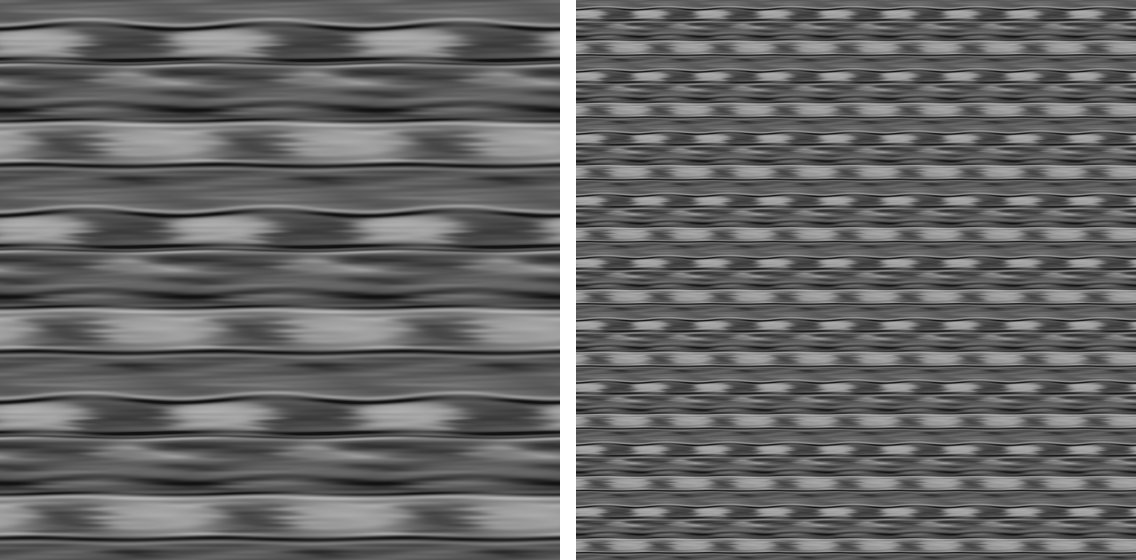
Left: one tile. Right: repeated 3 by 3.
Reproduce this texture procedurally as a three.js fragment shader.

```glsl
// Brushed grey strata: rippled horizontal bands with thin creases, repeated 3 by 3.
varying vec2 vUv;

const float TAU = 6.2831853;

float hash(float n) {
  return fract(sin(n * 12.9898) * 43758.5453);
}

// Signed distance to the nearest wrapped copy, in tile units.
vec2 wrapped(vec2 d) {
  return fract(d + 0.5) - 0.5;
}

// Soft elliptical patch.
float blob(vec2 p, vec2 center, vec2 size) {
  vec2 d = wrapped(p - center) / size;
  return exp(-dot(d, d));
}

// Broad patch with a flat core.
float slab(vec2 p, vec2 center, vec2 size) {
  vec2 d = wrapped(p - center) / size;
  d *= d;
  return exp(-dot(d, d));
}

// Thin crease at height offset zero.
float crease(float offset, float width) {
  float d = (fract(offset + 0.5) - 0.5) / width;
  return exp(-d * d);
}

// Cosine swell along x, from 0 to 1, highest at the given place.
float swell(float x, float peak) {
  return 0.5 + 0.5 * cos(TAU * (x - peak));
}

// Layered sines, long in x and fine in y; whole frequencies make them wrap.
float streaks(vec2 p, float seed) {
  float sum = 0.0;
  for (int i = 0; i < 12; i++) {
    float k = float(i);
    float phase = TAU * hash(k + seed);
    float across = floor(3.0 * hash(k + seed + 31.0)) - 1.0;
    float down = floor(5.0 + 3.2 * k);
    float bend = 1.3 * sin(TAU * p.x + phase * 3.0);
    float fade = 0.3 + 0.7 * swell(p.x, hash(k + seed + 67.0));
    sum += fade * sin(TAU * (across * p.x + down * p.y) + phase + bend) / sqrt(k + 2.0);
  }
  return sum;
}

void main() {
  // Tile units, with y running downwards.
  vec2 p = vec2(3.0 * vUv.x, 3.0 - 3.0 * vUv.y);
  float grain = streaks(p, 4.0);

  // Ragged horizontal ends and a gentle ripple for the patches.
  vec2 q = p + vec2(0.045 * streaks(p, 19.0), 0.006 * sin(TAU * (p.x + p.y)));
  float shade = 0.365 + 0.03 * grain;

  // Upper bright band and its shadowed side.
  shade += 0.29 * slab(q, vec2(0.17, 0.235), vec2(0.27, 0.075));
  shade -= 0.10 * slab(q, vec2(0.66, 0.235), vec2(0.26, 0.08));

  // Middle wavy band, with folds that climb to the right.
  vec2 fold = q + vec2(0.0, 0.03 * sin(TAU * (p.x - 0.42)));
  shade += 0.23 * blob(fold, vec2(0.68, 0.435), vec2(0.20, 0.030));
  shade += 0.20 * blob(q, vec2(0.92, 0.450), vec2(0.30, 0.022));
  shade -= 0.19 * blob(q, vec2(0.96, 0.393), vec2(0.23, 0.024));
  shade -= 0.11 * blob(q, vec2(0.35, 0.425), vec2(0.24, 0.050));
  shade -= 0.13 * blob(q, vec2(0.02, 0.505), vec2(0.22, 0.020));
  shade += 0.08 * blob(q, vec2(0.50, 0.525), vec2(0.35, 0.020));
  shade -= 0.25 * blob(q, vec2(0.00, 0.597), vec2(0.28, 0.028));
  float arch = p.y - 0.580 + 0.025 * swell(p.x, 0.52);
  shade -= 0.13 * crease(arch, 0.016);
  shade += 0.07 * crease(arch - 0.035, 0.014);

  // Lower bright band and its shadowed side.
  shade += 0.26 * slab(q, vec2(0.84, 0.775), vec2(0.34, 0.085));
  shade -= 0.08 * slab(q, vec2(0.36, 0.785), vec2(0.20, 0.075));
  shade += 0.15 * blob(q, vec2(0.05, 0.700), vec2(0.36, 0.020));

  // Quiet grey band across the tile edge.
  shade -= 0.17 * blob(q, vec2(0.74, 0.955), vec2(0.22, 0.026));
  shade -= 0.08 * blob(q, vec2(0.15, 0.935), vec2(0.25, 0.024));
  shade += 0.08 * blob(q, vec2(0.42, 0.055), vec2(0.32, 0.030));

  // Curved ridge with a dark underside.
  float ridge = p.y - 0.135 + 0.030 * swell(p.x, 0.45);
  shade += 0.20 * crease(ridge, 0.012);
  shade -= (0.08 + 0.34 * swell(p.x, 0.0)) * crease(ridge - 0.023, 0.013);

  // Double seam below the upper band.
  float seam = p.y - 0.317 + 0.006 * sin(TAU * (p.x + 0.1));
  shade -= (0.20 + 0.15 * swell(p.x, 0.78)) * crease(seam, 0.011);
  shade -= 0.15 * crease(seam - 0.024, 0.006);
  shade += (0.10 + 0.17 * swell(p.x, 0.92)) * crease(seam - 0.036, 0.009);

  // Bright seam above the lower band.
  float lip = p.y - 0.667 + 0.005 * sin(TAU * (p.x - 0.2));
  shade -= (0.12 + 0.14 * swell(p.x, 0.2)) * crease(lip + 0.022, 0.009);
  shade += 0.27 * crease(lip, 0.013);

  // Dark seam below the lower band.
  float base = p.y - 0.886 + 0.005 * cos(TAU * (p.x - 0.15));
  shade += (0.08 + 0.15 * swell(p.x, 0.15)) * crease(base + 0.021, 0.010);
  shade -= 0.27 * crease(base, 0.011);
  shade += 0.09 * crease(base - 0.022, 0.010);

  gl_FragColor = vec4(vec3(clamp(shade, 0.07, 0.69)), 1.0);
}
```
